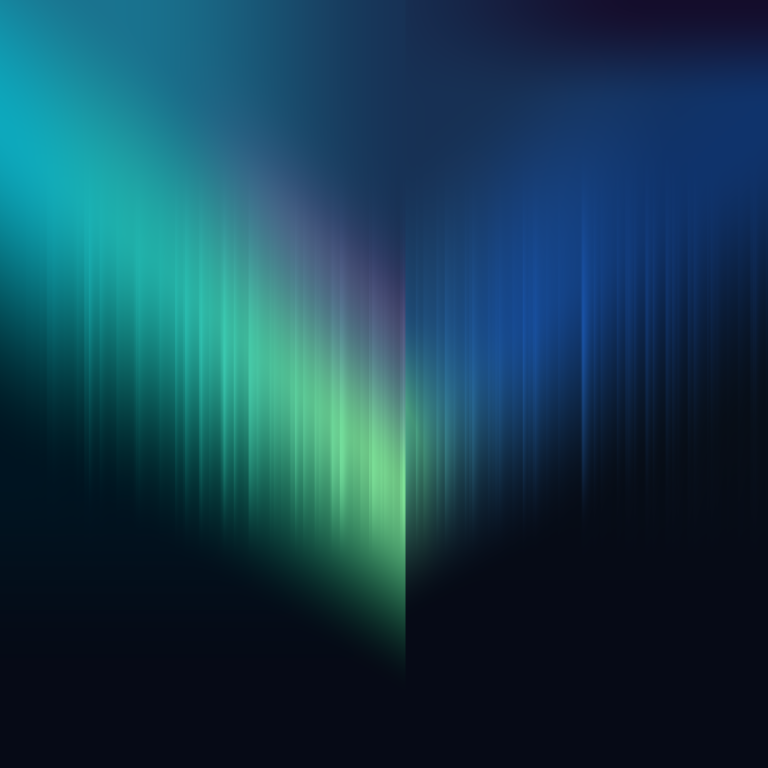
This background is drawn by a WebGL 1 fragment shader. Its source:

```glsl
precision highp float;

uniform vec2 u_resolution;

const float FOLD_X = 0.528;
const float LEFT_RIDGE_TOP = 0.16;
const float LEFT_RIDGE_SLOPE = 0.90;
const float RIGHT_RIDGE_TOP = 0.56;
const float RIGHT_RIDGE_SLOPE = 0.85;
const float STREAK_SHIFT = 0.045;
const float STREAK_LIGHT = 0.24;

const vec3 SKY_TEAL = vec3(0.10, 0.45, 0.56);
const vec3 SKY_NAVY = vec3(0.09, 0.19, 0.33);
const vec3 SKY_PURPLE = vec3(0.08, 0.05, 0.17);
const vec3 CYAN = vec3(0.05, 0.66, 0.74);
const vec3 TURQUOISE = vec3(0.13, 0.70, 0.67);
const vec3 GREEN = vec3(0.46, 0.82, 0.55);
const vec3 PALE = vec3(0.48, 0.68, 0.69);
const vec3 MAUVE = vec3(0.14, 0.04, 0.07);
const vec3 STEEL_BLUE = vec3(0.14, 0.36, 0.55);
const vec3 ROYAL_BLUE = vec3(0.09, 0.30, 0.60);
const vec3 DEEP_BLUE = vec3(0.06, 0.20, 0.42);
const vec3 SPILL_GREEN = vec3(0.30, 0.65, 0.50);
const vec3 DARK_TEAL = vec3(0.0, 0.08, 0.13);
const vec3 DARK_NAVY = vec3(0.022, 0.04, 0.085);

float hash(float n) {
    return fract(sin(n * 12.9898) * 43758.547);
}

// Vertical bands: a crisp left edge that decays to the right
float streaks(float x) {
    float sum = 0.0;
    float frequency = 19.0;
    for (int i = 0; i < 3; i++) {
        float cell = floor(x * frequency);
        float local = fract(x * frequency);
        float seed = cell + float(i) * 71.3;
        float t = local - 0.55 * hash(seed);
        float blur = 0.02 + 1.5 * frequency / u_resolution.x;
        float tail = exp(-4.0 * max(t, 0.0)) * (1.0 - smoothstep(0.5, 1.0, local));
        sum += hash(seed + 9.7) * smoothstep(0.0, blur, t) * tail;
        frequency *= 1.83;
    }
    return sum;
}

vec3 skyColor(float x) {
    return mix(SKY_TEAL, SKY_NAVY, smoothstep(0.15, 0.56, x));
}

// Green curtain descending toward the fold
vec3 leftCurtain(float x, float depth, float shift) {
    float d = depth - LEFT_RIDGE_TOP - LEFT_RIDGE_SLOPE * x;
    vec3 glow = mix(CYAN, TURQUOISE, smoothstep(0.0, 0.2, x));
    glow = mix(glow, GREEN, smoothstep(0.18, 0.52, x));
    float paleAmount = (1.0 - smoothstep(-0.2, 0.0, d)) * smoothstep(0.2, 0.45, x);
    glow = mix(glow, PALE, paleAmount);

    vec3 color = mix(skyColor(x), glow, smoothstep(-0.28, 0.01, d));
    float haze = (d + 0.22) / 0.08;
    color += MAUVE * exp(-haze * haze) * smoothstep(0.22, 0.4, x);

    float reach = mix(0.43, 0.27, x / FOLD_X);
    float fade = 1.0 - smoothstep(0.0, reach, d - shift);
    vec3 ground = mix(DARK_TEAL, DARK_NAVY, smoothstep(0.6, 0.88, depth));
    return mix(ground, color, pow(vec3(fade), vec3(1.5, 1.0, 1.1)));
}

// Blue curtain rising away from the fold
vec3 rightCurtain(float x, float depth, float shift) {
    float r = x - FOLD_X;
    float d = depth - RIGHT_RIDGE_TOP + RIGHT_RIDGE_SLOPE * r;
    vec3 glow = mix(STEEL_BLUE, ROYAL_BLUE, smoothstep(0.0, 0.16, r));
    glow = mix(glow, DEEP_BLUE, smoothstep(0.14, 0.36, r));
    vec3 color = mix(skyColor(x), glow, smoothstep(-0.36, 0.0, d));

    // Green light spilling across the fold
    float spill = exp(-r / 0.04) + 0.45 * exp(-r / 0.13);
    spill *= smoothstep(0.4, 0.62, depth);
    color = mix(color, SPILL_GREEN, min(spill, 0.9));

    float corner = smoothstep(0.45, 0.85, x) * (1.0 - smoothstep(0.0, 0.14, depth));
    color = mix(color, SKY_PURPLE, corner);

    float fade = 1.0 - smoothstep(0.0, 0.25 + 0.3 * r, d - shift);
    vec3 ground = mix(DARK_NAVY, vec3(0.03, 0.06, 0.10), smoothstep(0.2, 0.5, 1.0 - depth));
    return mix(ground, color, fade);
}

void main() {
    vec2 p = gl_FragCoord.xy / u_resolution;
    float depth = 1.0 - p.y;

    // Streaks show only in the middle of the curtains
    float band = streaks(p.x) - 0.35;
    float mask = smoothstep(0.18, 0.45, depth) * (1.0 - smoothstep(0.6, 0.74, depth));
    mask *= smoothstep(0.0, 0.15, p.x);
    float shift = STREAK_SHIFT * band * mask;

    float pixel = 1.0 / u_resolution.x;
    float side = smoothstep(FOLD_X - pixel, FOLD_X + pixel, p.x);
    vec3 left = leftCurtain(min(p.x, FOLD_X), depth, shift);
    vec3 right = rightCurtain(max(p.x, FOLD_X), depth, shift);
    vec3 color = mix(left, right, side);

    float strength = STREAK_LIGHT * mix(0.5, 1.0, smoothstep(0.4, 0.55, p.x));
    color *= 1.0 + strength * band * mask;
    gl_FragColor = vec4(color, 1.0);
}
```
